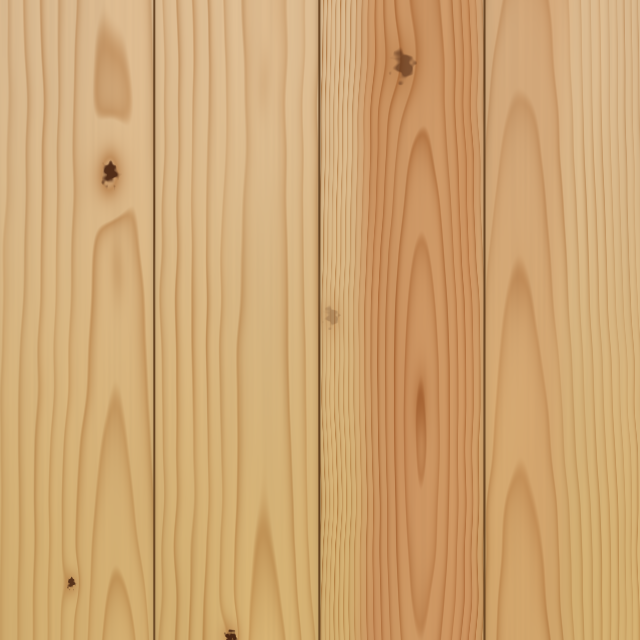
Give the GLSL for this texture, as a WebGL 1 fragment shader.

```glsl
precision highp float;
// Four upright pine planks with arched growth rings, heartwood, knots and dark seams.
uniform vec2 u_resolution;

const float PLANK_WIDTH = 0.258;
const float PLANK_START = -0.017;
const float SEAM_HALF = 0.0016;

const vec3 PALE_TOP = vec3(0.862, 0.735, 0.570);
const vec3 PALE_BOTTOM = vec3(0.835, 0.695, 0.450);
const vec3 HEARTWOOD = vec3(0.800, 0.575, 0.375);
const vec3 RING_STAIN = vec3(0.855, 0.735, 0.600);
const vec3 KNOT_HALO = vec3(0.680, 0.430, 0.220);
const vec3 KNOT_CORE = vec3(0.270, 0.130, 0.060);
const vec3 SEAM = vec3(0.360, 0.225, 0.100);

// One component per plank, left to right.
const vec4 HEART_X = vec4(0.180, 0.410, 0.660, 0.818);
const vec4 HEART_Y = vec4(-0.30, -0.30, 0.31, -0.30);
const vec4 TAPER = vec4(0.100, 0.120, 0.100, 0.075);
const vec4 TAPER_REACH = vec4(0.90, 0.45, 0.80, 3.00);
const vec4 RING_RATE = vec4(60.0, 48.0, 32.0, 30.0);
const vec4 RING_GROWTH = vec4(-60.0, 0.0, 400.0, 200.0);
const vec4 RING_OFFSET = vec4(0.80, 0.0, 0.70, 0.20);
const vec4 RING_STRENGTH = vec4(0.75, 0.68, 0.95, 0.62);
const vec4 HEART_TINT = vec4(0.06, 0.0, 0.90, 0.42);
const vec4 HEART_HALF = vec4(0.06, 0.05, 0.100, 0.070);
const vec4 STREAK_Y = vec4(0.58, 0.87, 0.37, 0.55);
const vec4 STREAK_STRENGTH = vec4(0.40, 0.25, 0.75, 0.15);

// Large knots, then small pin knots.
const vec4 KNOT_X = vec4(0.173, 0.35, 0.630, 0.85);
const vec4 KNOT_Y = vec4(0.727, 0.50, 0.895, 0.50);
const vec4 KNOT_SIZE = vec4(0.014, 0.01, 0.018, 0.01);
const vec4 KNOT_DARK = vec4(0.90, 0.0, 0.55, 0.0);
const vec4 PIN_X = vec4(0.112, 0.360, 0.518, 0.95);
const vec4 PIN_Y = vec4(0.088, 0.003, 0.503, 0.50);
const vec4 PIN_SIZE = vec4(0.007, 0.009, 0.012, 0.01);
const vec4 PIN_DARK = vec4(0.85, 0.95, 0.22, 0.0);

float hash(vec2 p) {
  return fract(sin(dot(p, vec2(127.1, 311.7))) * 43758.5453);
}

float noise(vec2 p) {
  vec2 cell = floor(p);
  vec2 f = fract(p);
  f = f * f * (3.0 - 2.0 * f);
  return mix(mix(hash(cell), hash(cell + vec2(1.0, 0.0)), f.x),
             mix(hash(cell + vec2(0.0, 1.0)), hash(cell + 1.0), f.x), f.y);
}

float bell(vec2 p) {
  return exp(-dot(p, p));
}

void main() {
  vec2 p = gl_FragCoord.xy / u_resolution;

  // Plank index and the mask that selects its constants.
  float across = (p.x - PLANK_START) / PLANK_WIDTH;
  float plank = floor(across);
  vec4 pick = vec4(equal(vec4(0.0, 1.0, 2.0, 3.0), vec4(plank)));
  vec2 seed = vec2(plank * 17.3, plank * 5.1);

  // Ring radius: distance from a heart line that tilts through the plank.
  float u = p.x - dot(HEART_X, pick);
  u += 0.014 * (noise(p * vec2(5.0, 3.5) + seed) - 0.5);
  u += 0.004 * (noise(p * vec2(14.0, 13.0) + seed) - 0.5);
  float t = p.y - dot(HEART_Y, pick);
  float reach = t / dot(TAPER_REACH, pick);
  float depth = dot(TAPER, pick) * t / sqrt(1.0 + reach * reach);
  float radius = length(vec2(u, depth));
  float phase = dot(RING_RATE, pick) * radius
              + dot(RING_GROWTH, pick) * radius * radius + dot(RING_OFFSET, pick);
  phase += 0.3 * (noise(p * vec2(28.0, 5.0) + seed) - 0.5);

  // Knots bend the rings around them.
  float halo = 0.0;
  float core = 0.0;
  for (int k = 0; k < 2; k++) {
    bool large = k == 0;
    vec2 center = vec2(dot(large ? KNOT_X : PIN_X, pick), dot(large ? KNOT_Y : PIN_Y, pick));
    float size = dot(large ? KNOT_SIZE : PIN_SIZE, pick);
    float dark = dot(large ? KNOT_DARK : PIN_DARK, pick);
    vec2 q = (p - center) / size;
    float edge = length(q * vec2(1.0, 0.72)) + 0.9 * (noise(q * 2.2 + seed) - 0.5);
    phase += (large ? 1.7 : 0.6) * dark * bell(q * vec2(0.48, 0.20));
    halo = max(halo, sqrt(dark) * 0.75 * bell(q * vec2(0.62, 0.36)));
    core = max(core, dark * (1.0 - smoothstep(0.45, 1.05, edge)));
  }

  // Latewood darkens slowly, then ends sharply.
  float ring = fract(phase);
  float late = pow(ring, 4.0) * (1.0 - smoothstep(0.86, 1.0, ring)) * 1.6;
  late *= 0.65 + 0.5 * hash(vec2(floor(phase), plank));
  late *= 0.7 + 0.6 * noise(p * vec2(12.0, 4.0) + seed);

  // Sapwood, heartwood and fine fibres.
  vec3 color = mix(PALE_BOTTOM, PALE_TOP, smoothstep(0.0, 1.0, p.y));
  float halfWidth = dot(HEART_HALF, pick);
  float heart = 1.0 - smoothstep(halfWidth - 0.03, halfWidth + 0.02, abs(u));
  heart *= 0.8 + 0.35 * noise(p * vec2(18.0, 2.5) + seed);
  color = mix(color, HEARTWOOD, heart * dot(HEART_TINT, pick));
  color *= 1.0 + 0.022 * (noise(p * vec2(240.0, 5.0) + seed) - 0.5);
  color *= 1.0 + 0.035 * (noise(p * vec2(9.0, 2.0) + seed) - 0.5);
  color *= mix(vec3(1.0), RING_STAIN, late * dot(RING_STRENGTH, pick));

  // Resin streak on the heart line, then the knots.
  float streak = bell(vec2(u / 0.011, (p.y - dot(STREAK_Y, pick)) / 0.055));
  color *= mix(vec3(1.0), RING_STAIN, streak * dot(STREAK_STRENGTH, pick));
  color = mix(color, KNOT_HALO, halo * 0.6);
  color = mix(color, KNOT_CORE, core);

  // Seam with soft shade on both sides.
  float gap = abs(fract(across + 0.5) - 0.5) * PLANK_WIDTH;
  color *= 1.0 - 0.10 * exp(-gap / 0.004);
  float blur = 0.75 / u_resolution.x;
  float seam = 1.0 - smoothstep(SEAM_HALF - blur, SEAM_HALF + blur, gap);
  color = mix(color, SEAM, seam * (0.78 + 0.2 * noise(vec2(plank, p.y * 9.0))));

  gl_FragColor = vec4(color, 1.0);
}
```
